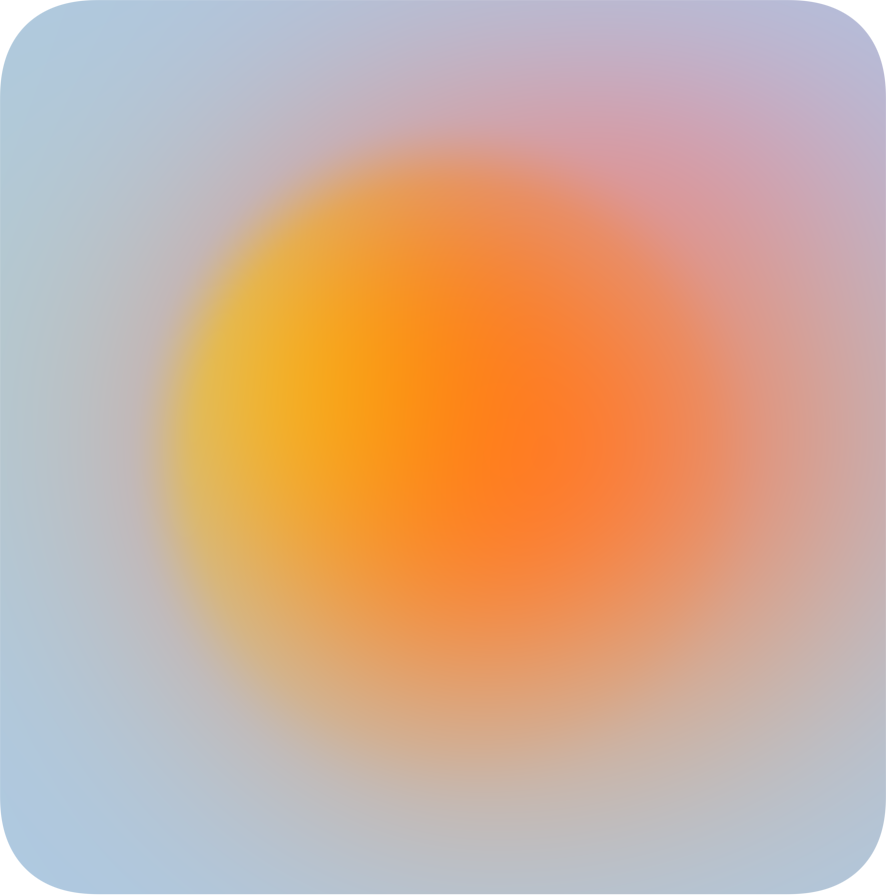
Reproduce this background procedurally as a WebGL 1 fragment shader.

```glsl
precision highp float;
// Soft orange, yellow and pink glows on a pale blue rounded card.
uniform vec2 u_resolution;

// Gaussian falloff around a centre, with a radius for each axis
float glow(vec2 p, vec2 centre, vec2 radius) {
  vec2 q = (p - centre) / radius;
  return exp(-dot(q, q));
}

// Distance to a rounded box whose corners ease into the sides
float roundedBox(vec2 p, vec2 halfSize, float radius) {
  vec2 q = abs(p) - halfSize + radius;
  vec2 corner = pow(max(q, 0.0), vec2(2.4));
  return min(max(q.x, q.y), 0.0) + pow(corner.x + corner.y, 1.0 / 2.4) - radius;
}

void main() {
  vec2 uv = gl_FragCoord.xy / u_resolution;
  float unit = min(u_resolution.x, u_resolution.y);

  // Pale blue ground, a little greener at the upper left
  vec3 color = mix(vec3(0.68, 0.79, 0.89), vec3(0.69, 0.76, 0.88), uv.y * uv.x);
  color = mix(color, vec3(0.70, 0.80, 0.82), 0.7 * glow(uv, vec2(0.0, 0.62), vec2(0.3, 0.35)));

  // Pink haze at the upper right
  color = mix(color, vec3(0.84, 0.58, 0.77), 0.5 * glow(uv, vec2(0.72, 0.80), vec2(0.28, 0.17)));

  // Broad coral body, wider to the right and the bottom
  vec2 bodyCentre = vec2(0.56, 0.50);
  vec2 side = step(bodyCentre, uv);
  vec2 bodyRadius = mix(vec2(0.335, 0.355), vec2(0.42, 0.325), side);
  vec3 coral = mix(vec3(1.0, 0.56, 0.22), vec3(1.0, 0.47, 0.25), smoothstep(0.1, 0.5, uv.y));
  color = mix(color, coral, glow(uv, bodyCentre, bodyRadius));

  // Yellow to orange lobe, cut off by a soft oval rim
  float oval = length((uv - vec2(0.51, 0.48)) / vec2(0.33, 0.355));
  float lobe = 0.9 * glow(uv, vec2(0.42, 0.57), vec2(0.27));
  lobe *= 1.0 - smoothstep(0.86, 1.12, oval);
  vec3 amber = mix(vec3(0.96, 0.80, 0.08), vec3(1.0, 0.50, 0.04), smoothstep(0.15, 0.62, uv.x));
  color = mix(color, amber, lobe);

  // White outside the card
  vec2 p = (gl_FragCoord.xy - 0.5 * u_resolution) / unit;
  float card = roundedBox(p - vec2(0.0, 0.001), 0.5 * u_resolution / unit - vec2(0.0, 0.001), 0.115);
  float outside = smoothstep(-0.75, 0.75, card * unit);
  gl_FragColor = vec4(mix(color, vec3(1.0), outside), 1.0);
}
```
